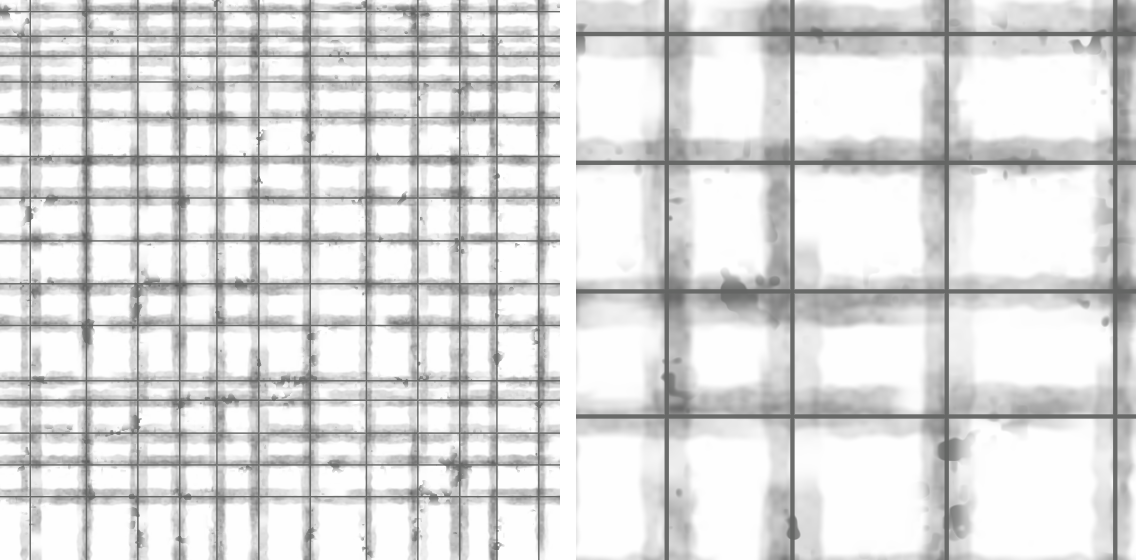
Left: the whole. Right: its middle third, enlarged.
A Shadertoy shader for this pattern:

```glsl
// Irregular plaid grid of thin dark rules with smudged grey bands and ink specks.

const int COLUMNS = 12;
const int ROWS = 15;
const float RULE_HALF_WIDTH = 0.0013;
const float SMEAR_REACH = 0.03;
const vec3 PAPER = vec3(0.995);
const vec3 INK = vec3(0.39, 0.395, 0.39);

// Integer hash of a lattice point, 0 to 1
float hash(vec2 cell) {
    uvec2 q = uvec2(ivec2(floor(cell)));
    uint h = q.x * 1597334677u ^ q.y * 3812015801u;
    h = (h ^ (h >> 16)) * 2246822519u;
    h = (h ^ (h >> 13)) * 3266489917u;
    h ^= h >> 16;
    return float(h & 65535u) / 65535.0;
}

float noise(vec2 p) {
    vec2 cell = floor(p);
    vec2 f = fract(p);
    f = f * f * (3.0 - 2.0 * f);
    float low = mix(hash(cell), hash(cell + vec2(1, 0)), f.x);
    float high = mix(hash(cell + vec2(0, 1)), hash(cell + vec2(1, 1)), f.x);
    return mix(low, high, f.y);
}

// Column spacing swells and tightens in a slow wave
float columnPosition(float i) {
    return (i + 0.75) / float(COLUMNS) + 0.017 * cos((i - 2.0) * 1.047);
}

// Rows crowd at the top, with one tight pair lower down
float rowPosition(float i) {
    float t = (i + 0.5) / float(ROWS);
    float crowding = 0.07 * smoothstep(-0.05, 0.25, t);
    float wave = 0.02 * cos((i - 10.0) * 0.52) * smoothstep(0.0, 0.2, t);
    float pair = 0.03 * exp(-4.0 * (i - 10.0) * (i - 10.0));
    return 1.0 - (t - crowding + wave + pair);
}

// Light left after several translucent, frayed bands beside one rule
float smearLight(float offset, float along, float id, float grain) {
    float light = 1.0;
    for (int k = 0; k < 4; k++) {
        vec2 seed = vec2(id, float(k));
        float lane = id * 13.0 + float(k) * 401.0;
        float center = (hash(seed) - 0.5) * 0.022;
        float halfWidth = mix(0.004, 0.010, hash(seed + vec2(0, 17)));
        float fray = (noise(vec2(along * 95.0, lane)) - 0.5) * 0.004;
        float d = abs(offset - center) - halfWidth + fray;
        float band = 1.0 - smoothstep(-0.002, 0.003, d);
        float wear = smoothstep(0.15, 0.6, noise(vec2(along * 28.0, lane + 7.0)));
        light *= 1.0 - 0.125 * band * wear * grain;
    }
    return light;
}

// Adds one rule: x = smear light, y = rule coverage, z = closeness to a rule
vec3 addRule(vec3 state, float offset, float along, float id, float grain, float pixel) {
    float d = abs(offset);
    if (d > SMEAR_REACH) return state;
    float coverage = clamp((RULE_HALF_WIDTH - d) / pixel + 0.5, 0.0, 1.0);
    float closeness = exp(-d * d / 0.0001);
    return vec3(state.x * smearLight(offset, along, id, grain),
                max(state.y, coverage), max(state.z, closeness));
}

// Ragged ink clumps plus faint stippling
float speckInk(vec2 p, float closeness) {
    float clump = 0.55 * noise(p * 25.0 + 11.0) + 0.29 * noise(p * 80.0 + 37.0)
                + 0.16 * noise(p * 190.0 + 71.0);
    float blot = smoothstep(0.71, 0.77, clump) * 0.8;
    float stipple = smoothstep(0.62, 0.9, noise(p * 170.0 + 5.0));
    stipple *= 0.35 * smoothstep(0.4, 0.8, noise(p * 19.0 + 53.0));
    return max(blot, stipple) * closeness;
}

void mainImage(out vec4 fragColor, in vec2 fragCoord) {
    vec2 p = fragCoord / iResolution.xy;
    vec2 pixel = 1.0 / iResolution.xy;
    float grain = 0.6 + 0.45 * noise(p * 75.0) + 0.4 * noise(p * 210.0);

    vec3 state = vec3(1.0, 0.0, 0.0);
    for (int i = 0; i < COLUMNS; i++) {
        float id = float(i);
        state = addRule(state, p.x - columnPosition(id), p.y, id + 1.0, grain, pixel.x);
    }
    for (int i = 0; i < ROWS; i++) {
        float id = float(i);
        state = addRule(state, p.y - rowPosition(id), p.x, id + 101.0, grain, pixel.y);
    }

    // Layer smudges, specks and rules over the paper
    vec3 color = PAPER * state.x;
    color = mix(color, INK, speckInk(p, state.z));
    color = mix(color, INK, state.y * 0.95);
    fragColor = vec4(color, 1.0);
}
```
